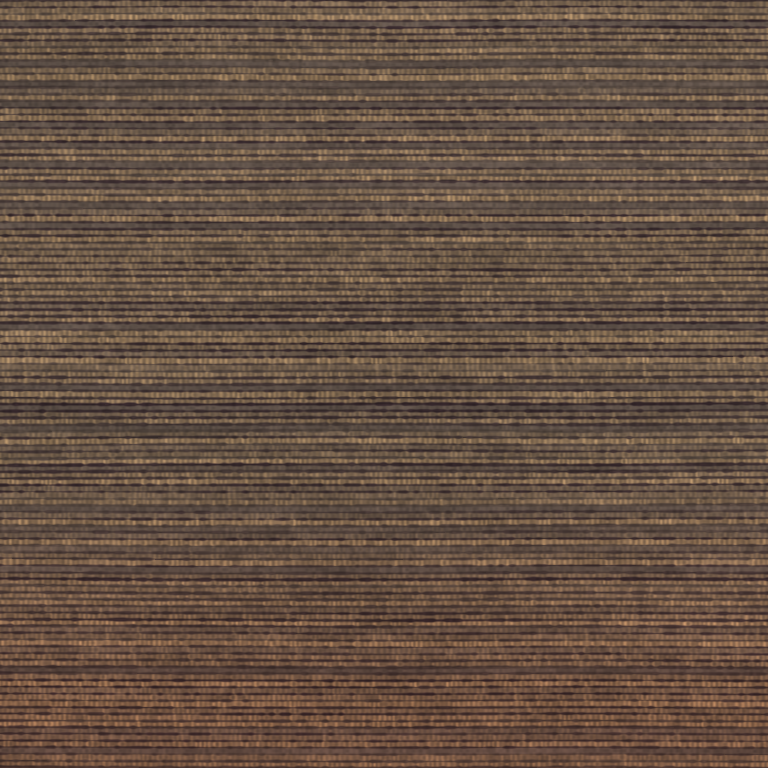
Give the GLSL for this texture, as a Shadertoy shader.

```glsl
// Woven fabric of fine horizontal threads: gold beaded, brown and dark, in bands of three.

const float BANDS = 38.0;             // repeats down the canvas
const float THREADS_PER_BAND = 3.0;
const float BEADS = 144.0;            // stitches across the canvas
const float PI = 3.14159;

const vec3 DEEP_GAP = vec3(0.20, 0.145, 0.16);
const vec3 SOFT_GAP = vec3(0.32, 0.265, 0.235);
const vec3 DARK_THREAD = vec3(0.36, 0.305, 0.275);
const vec3 BROWN_THREAD = vec3(0.44, 0.36, 0.29);
const vec3 GOLD_THREAD = vec3(0.49, 0.395, 0.305);
const vec3 GOLD_BEAD = vec3(0.66, 0.525, 0.38);

float hash(vec2 p) {
    return fract(sin(dot(p, vec2(127.1, 311.7))) * 43758.5453);
}

float noise(vec2 p) {
    vec2 cell = floor(p);
    vec2 f = fract(p);
    f = f * f * (3.0 - 2.0 * f);
    float low = mix(hash(cell), hash(cell + vec2(1.0, 0.0)), f.x);
    float high = mix(hash(cell + vec2(0.0, 1.0)), hash(cell + vec2(1.0, 1.0)), f.x);
    return mix(low, high, f.y);
}

// Rounded thread profile: 0 in the gap, 1 on the crest
float threadRidge(float across, float halfWidth, float softness) {
    float d = abs(across - 0.5);
    return 1.0 - smoothstep(halfWidth - softness, halfWidth, d);
}

// Stitch brightness along a thread, uneven from stitch to stitch
float beadMask(float x, float row) {
    float along = x * BEADS + hash(vec2(row, 5.0));
    along += 0.8 * noise(vec2(x * 40.0, row * 5.0));
    float strength = mix(0.25, 1.25, hash(vec2(floor(along), row)));
    return (0.5 - 0.5 * cos(2.0 * PI * along)) * strength;
}

// How golden a thread is: its place within the band plus chance
float goldWeight(float row) {
    float place = mod(row, THREADS_PER_BAND);
    float regular = place < 0.5 ? 0.85 : (place < 1.5 ? 0.5 : 0.12);
    return clamp(regular + 0.6 * (hash(vec2(row, 7.0)) - 0.5), 0.0, 1.0);
}

vec3 threadColor(float gold, float bead) {
    vec3 plain = mix(DARK_THREAD, BROWN_THREAD, smoothstep(0.0, 0.5, gold));
    plain = mix(plain, GOLD_THREAD, smoothstep(0.5, 1.0, gold));
    return mix(plain, GOLD_BEAD, bead * mix(0.05, 0.85, gold));
}

// Dark gap between two threads, some deep and some nearly closed
vec3 gapColor(float gapRow, float x) {
    float closed = hash(vec2(gapRow, 43.0));
    closed += 0.5 * (noise(vec2(x * 9.0, gapRow * 7.0)) - 0.5);
    return mix(DEEP_GAP, SOFT_GAP, clamp(closed, 0.0, 1.0));
}

// Broad dye drift: olive grey toward the top, reddish at the foot
vec3 dyeTint(vec2 uv) {
    float foot = 1.0 - smoothstep(0.0, 0.45, uv.y);
    float cloud = noise(uv * vec2(2.0, 9.0) + 3.0);
    vec3 tint = mix(vec3(1.0, 1.02, 1.02), vec3(1.04, 0.93, 0.90), foot);
    return tint * mix(0.94, 1.06, cloud);
}

void mainImage(out vec4 fragColor, in vec2 fragCoord) {
    vec2 uv = fragCoord / iResolution.xy;
    float rows = BANDS * THREADS_PER_BAND;
    float pixel = rows / iResolution.y;

    // Threads wander slightly and have fuzzy edges
    float wander = 0.25 * (noise(uv * vec2(4.0, 12.0)) - 0.5);
    float fuzz = 0.22 * (noise(vec2(uv.x * BEADS, uv.y * rows)) - 0.5);
    float y = uv.y * rows + wander;
    float row = floor(y);

    // Thread over gap
    float halfWidth = mix(0.44, 0.58, hash(vec2(row, 31.0))) + fuzz;
    float ridge = threadRidge(fract(y), halfWidth, max(0.36, pixel));
    float bead = beadMask(uv.x, row);
    vec3 thread = threadColor(goldWeight(row), bead);
    vec3 color = mix(gapColor(floor(y + 0.5), uv.x), thread, ridge);

    // Streaks along each thread and grain of the crossing yarn
    float streak = noise(vec2(uv.x * 14.0, row * 3.0));
    float grain = noise(vec2(uv.x * 230.0, y * 2.0));
    color *= mix(0.92, 1.08, streak) * mix(0.89, 1.11, grain);

    // Rare bright slubs
    vec2 slubPos = vec2(uv.x * BEADS, y);
    float slub = step(0.997, hash(floor(slubPos) + 53.0));
    slub *= 1.0 - smoothstep(0.1, 0.5, length(fract(slubPos) - 0.5));
    color = mix(color, GOLD_BEAD, 0.6 * slub);

    fragColor = vec4(color * dyeTint(uv), 1.0);
}
```
